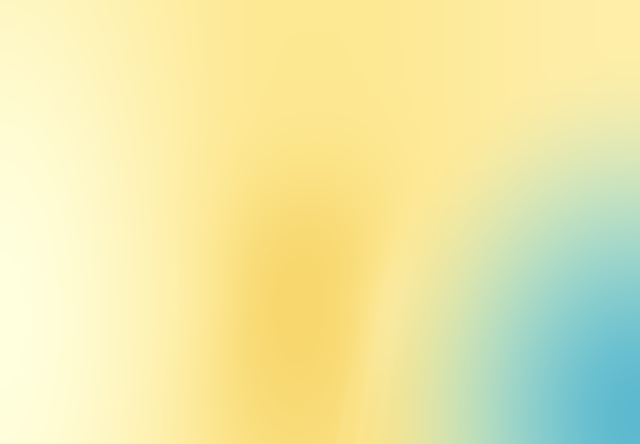
A Shadertoy shader for this background:

```glsl
// Soft blurred gradient: cream left, golden glow in the middle, blue lower right corner.

float bell(float x) { return exp(-x * x); }

void mainImage(out vec4 fragColor, in vec2 fragCoord) {
    vec2 p = fragCoord / iResolution.xy;

    const vec3 yellow = vec3(0.993, 0.910, 0.575);
    const vec3 cream  = vec3(1.000, 1.000, 0.870);
    const vec3 pale   = vec3(0.995, 0.932, 0.660);
    const vec3 gold   = vec3(0.969, 0.843, 0.430);
    const vec3 blue   = vec3(0.360, 0.725, 0.812);

    // Yellow ground, paler towards the right
    vec3 color = mix(yellow, pale, smoothstep(0.52, 0.98, p.x));

    // Cream glow on the left edge, strongest in the lower third
    float creamAmount = (1.0 - smoothstep(0.0, 0.45, p.x)) * bell((p.y - 0.28) / 1.05);
    color = mix(color, cream, creamAmount);

    // Golden oval with a flat core, fading slower downwards
    float rise = p.y - 0.33;
    float halfWidth = 0.115 + 0.12 * abs(rise);
    float halfHeight = rise > 0.0 ? 0.29 : 0.46;
    vec2 q = vec2(p.x - 0.465 - 0.08 * max(rise, 0.0), rise) / vec2(halfWidth, halfHeight);
    color = mix(color, gold, exp(-pow(length(q), 2.4)));

    // Pale curved ridge between gold and blue
    float ridge = p.x - (0.572 + 0.11 * p.y + 0.06 * p.y * p.y);
    color = mix(color, pale, 0.55 * bell(ridge / 0.035) * bell((p.y - 0.28) / 0.22));

    // Blue corner glow, greener halfway through its falloff
    float r = length((p - vec2(1.0, 0.06)) / vec2(0.455, 0.84));
    float t = 1.0 - smoothstep(0.0, 1.0, r);
    color = mix(color, blue, t) + t * (1.0 - t) * vec3(0.0, 0.11, 0.17);

    // Faint thin streaks rising from the bottom
    for (int i = 0; i < 3; i++) {
        float k = float(i);
        float streak = bell((ridge + 0.04 - 0.028 * k) / 0.007);
        color = mix(color, pale, 0.14 * streak * (1.0 - smoothstep(0.08, 0.3, p.y)));
    }

    fragColor = vec4(clamp(color, 0.0, 1.0), 1.0);
}
```
